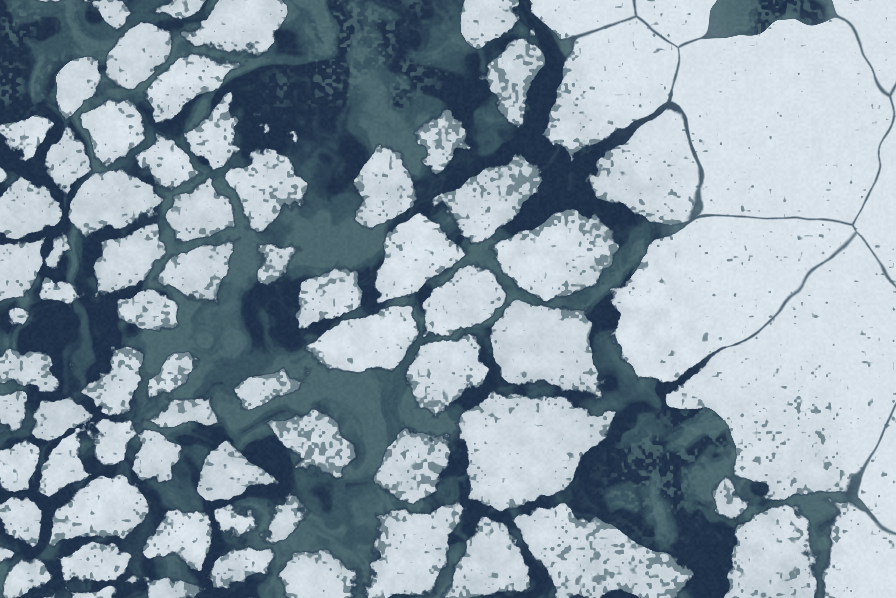
This texture is drawn by a WebGL 1 fragment shader. Its source:

```glsl
precision highp float;
// Poured paint: pale speckled cells parted by navy and teal channels.
uniform vec2 u_resolution;

float hash(vec2 p) {
  return fract(sin(dot(p, vec2(127.1, 311.7))) * 43758.5453);
}

float noise(vec2 p) {
  vec2 i = floor(p), f = fract(p);
  f = f * f * (3.0 - 2.0 * f);
  return mix(mix(hash(i), hash(i + vec2(1.0, 0.0)), f.x),
             mix(hash(i + vec2(0.0, 1.0)), hash(i + 1.0), f.x), f.y);
}

float fbm(vec2 p) {
  float sum = 0.0, amp = 0.53;
  for (int i = 0; i < 4; i++) {
    sum += amp * noise(p);
    p = mat2(0.8, 0.6, -0.6, 0.8) * p * 2.03 + 17.3;
    amp *= 0.5;
  }
  return sum;
}

// Weighted Voronoi: x is the distance to the border, y a random cell value.
vec2 cells(vec2 p) {
  vec2 base = floor(p);
  float near = 9.0, second = 9.0, id = 0.0;
  for (int j = -2; j <= 2; j++) {
    for (int i = -2; i <= 2; i++) {
      vec2 c = base + vec2(float(i), float(j));
      vec2 seed = c + 0.1 + 0.8 * vec2(hash(c), hash(c + 41.7));
      float size = hash(c + 9.2);
      float d = length(p - seed) - 0.3 * size;
      if (d < near) {
        second = near;
        near = d;
        id = hash(c + 73.1);
      } else {
        second = min(second, d);
      }
    }
  }
  return vec2(0.5 * (second - near), id);
}

// Soft round pool that falls from 1 to 0 at its rim.
float pool(vec2 p, vec2 center, float radius) {
  return smoothstep(radius, radius * 0.45, length(p - center));
}

void main() {
  vec2 p = gl_FragCoord.xy / u_resolution.y;
  vec2 sway = vec2(fbm(p * 5.0), fbm(p * 5.0 + 31.0)) - 0.5;
  vec2 ripple = vec2(noise(p * 21.0), noise(p * 21.0 + 57.0)) - 0.5;
  vec2 w = p + 0.07 * sway + 0.014 * ripple;

  // Conformal stretch: small cells at the left, large ones at the right.
  vec2 z = w - vec2(0.0, 0.6);
  vec2 q = 11.0 * z - 3.0 * vec2(z.x * z.x - z.y * z.y, 2.0 * z.x * z.y);
  float density = length(vec2(11.0 - 6.0 * z.x, 6.0 * z.y));
  q = vec2(dot(q, vec2(0.87, 0.5)) * 0.85, dot(q, vec2(-0.5, 0.87)) * 1.12);
  vec2 cell = cells(q + 3.0);

  // Calm upper right, dark pools and winding rivers.
  float calm = smoothstep(-0.06, 0.12, w.x + 0.5 * w.y - 1.4 + 0.2 * sway.x);
  vec2 m = p + 0.22 * sway;
  float dark = pool(m, vec2(0.58, 0.94), 0.15);
  dark = max(dark, pool(m, vec2(1.15, 0.22), 0.17));
  dark = max(dark, pool(m, vec2(0.02, 0.92), 0.14));
  dark = max(dark, pool(m, vec2(1.26, 1.04), 0.13));
  float river = smoothstep(0.07, 0.01, abs(m.x - 0.23 - 0.42 * m.y));
  river = max(river, smoothstep(0.06, 0.01, abs(m.x - 1.24 + 0.42 * m.y))
              * smoothstep(0.68, 0.5, m.y));

  // Ragged cell rims in canvas units.
  float rough = fbm(p * 55.0) - 0.5;
  float patches = fbm(p * 7.0 + 12.0);
  float gap = mix(0.004 + 0.012 * patches, 0.0012, calm);
  gap += (0.016 * river + 0.016 * smoothstep(0.5, 0.75, patches)) * (1.0 - calm);
  gap += 0.09 * dark;
  gap += 0.1 * step(cell.y, 0.05) * (1.0 - calm);
  float rim = cell.x / density + rough * mix(0.02, 0.002, calm) - gap;
  float paint = smoothstep(-0.0015, 0.002, rim);

  // Channels: navy streaked with teal, dark outlines, dotted pools.
  vec3 navy = vec3(0.13, 0.20, 0.29);
  vec3 slate = vec3(0.23, 0.33, 0.38);
  vec3 teal = vec3(0.33, 0.44, 0.46);
  float flow = fbm(vec2(w.x * 9.0 - w.y * 4.0, w.y * 5.0) + 5.0 * sway);
  float fine = 0.6 * noise(p * 170.0) + 0.4 * noise(p * 83.0 + 7.0);
  vec3 channel = mix(navy, slate, smoothstep(0.36, 0.5, flow));
  channel = mix(channel, teal, 0.7 * smoothstep(0.52, 0.64, flow));
  channel = mix(channel, navy, 0.55 * smoothstep(-0.006, 0.0, rim));
  float dots = smoothstep(0.48, 0.68, fine) * smoothstep(0.0, 0.02, cell.x / density);
  channel = mix(channel, teal, 0.7 * dots * dark);

  // Pale cells, worn to dark specks near their rims.
  vec3 pale = vec3(0.86, 0.90, 0.93);
  vec3 dull = vec3(0.70, 0.75, 0.78);
  float wear = exp(-max(rim, 0.0) / 0.012) + 0.9 * smoothstep(0.42, 0.72, patches);
  wear *= mix(1.0, 0.2, calm);
  float cut = 0.86 - 0.27 * wear;
  float speck = smoothstep(cut - 0.07, cut + 0.07, fine);
  float tone = 0.35 * cell.y + 0.9 * (fbm(p * 38.0 + 3.0) - 0.35) + 0.25 * wear;
  vec3 skin = mix(pale, dull, clamp(tone, 0.0, 1.0) * mix(0.9, 0.25, calm));
  skin = mix(skin, vec3(0.36, 0.45, 0.49), 0.8 * speck);

  vec3 ink = mix(channel, vec3(0.42, 0.50, 0.54), 0.6 * calm * (1.0 - dark));
  vec3 color = mix(ink, skin, paint);
  color += 0.035 * (noise(p * 240.0) - 0.5);
  gl_FragColor = vec4(color, 1.0);
}
```
